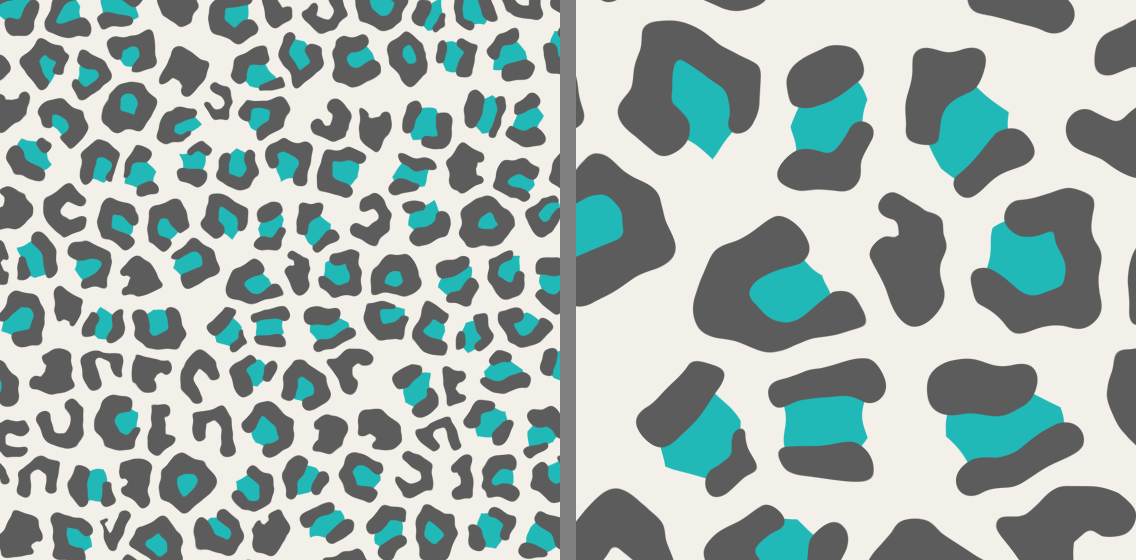
Left: the whole. Right: its middle third, enlarged.
A WebGL 1 fragment shader for this pattern:

```glsl
precision highp float;
// Leopard print: lumpy charcoal rosettes with teal cores, mixed with small solid and C-shaped spots.

#define CELLS 10.7        // spots across the canvas
#define JITTER 0.56       // scatter of the spot centres
#define GAP 0.10          // half the space between neighbouring spots
#define MAX_REACH 0.66    // longest spot radius
#define ROSETTES 0.66     // share of spots with a teal core
#define OPEN_SPOTS 0.76   // up to here: C-shaped, above: solid
#define BLEND 0.045       // softness of the joints between lobes
#define LOBES 7

uniform vec2 u_resolution;

const float TAU = 6.2831853;
const vec3 CREAM = vec3(0.95, 0.94, 0.91);
const vec3 CHARCOAL = vec3(0.36);
const vec3 TEAL = vec3(0.13, 0.72, 0.72);

float hash(vec2 p) {
  return fract(sin(dot(p, vec2(127.1, 311.7))) * 43758.5453);
}

float smoothMin(float a, float b, float k) {
  float h = max(k - abs(a - b), 0.0) / k;
  return min(a, b) - 0.25 * h * h * k;
}

float kindOf(vec2 id) {
  return hash(id + 41.3);
}

// Centre of a spot (xy) and its power-diagram weight (z); rosettes claim more room.
vec3 site(vec2 id) {
  vec2 scatter = vec2(hash(id + 3.1), hash(id + 17.7)) - 0.5;
  vec2 centre = id + 0.5 + JITTER * scatter;
  centre.x += 0.5 * mod(id.y, 2.0) - 0.25;
  float room = hash(id + 29.9);
  float weight = kindOf(id) < ROSETTES ? mix(0.09, 0.18, room) : 0.05 * room;
  return vec3(centre, weight);
}

void main() {
  vec2 p = gl_FragCoord.xy / min(u_resolution.x, u_resolution.y) * CELLS;
  float edge = 0.8 * CELLS / min(u_resolution.x, u_resolution.y);

  // Wobble the outlines
  p += 0.025 * sin(p.yx * vec2(7.3, 8.9) + 2.0 * sin(p * 1.7));
  p += 0.010 * sin(p.yx * vec2(19.0, 17.0) + 2.0 * sin(p * 3.1));

  // Find the spot that owns this point
  vec2 id = floor(p);
  vec2 base = id;
  vec3 own = vec3(0.0);
  float nearest = 1e3;
  for (int j = -2; j <= 2; j++) {
    for (int i = -2; i <= 2; i++) {
      vec2 cell = base + vec2(float(i), float(j));
      vec3 s = site(cell);
      float power = dot(p - s.xy, p - s.xy) - s.z;
      if (power < nearest) { nearest = power; own = s; id = cell; }
    }
  }
  vec2 q = p - own.xy;
  float kind = kindOf(id);
  bool rosette = kind < ROSETTES;
  bool solid = kind > OPEN_SPOTS;

  // Lobe directions, spread unevenly around the centre
  vec2 vertex[LOBES];
  float reach[LOBES];
  float turn = hash(id + 5.5) * TAU;
  for (int k = 0; k < LOBES; k++) {
    float n = float(k);
    float angle = turn + (n + 0.5 * (hash(id + n * 7.7) - 0.5)) * TAU / float(LOBES);
    vertex[k] = vec2(cos(angle), sin(angle));
    reach[k] = MAX_REACH;
  }

  // Free room along each direction, and distance to the border of the territory
  float border = 1.0;
  for (int j = -2; j <= 2; j++) {
    for (int i = -2; i <= 2; i++) {
      if (i == 0 && j == 0) continue;
      vec3 s = site(id + vec2(float(i), float(j)));
      vec2 d = s.xy - own.xy;
      float len = length(d);
      vec2 normal = d / len;
      float plane = max(0.5 * (len * len + own.z - s.z) / len, 0.16);
      border = smoothMin(border, plane - dot(q, normal), 0.08);
      for (int k = 0; k < LOBES; k++) {
        reach[k] = min(reach[k], plane / max(dot(vertex[k], normal), 0.05));
      }
    }
  }

  // Place the lobes; dropped ones (width 0) open the ring
  float width[LOBES];
  for (int k = 0; k < LOBES; k++) {
    float n = float(k);
    float chance = k == 0 ? (rosette ? 0.8 : 1.0) : (k == 3 && rosette ? 0.5 : 0.0);
    bool dropped = hash(id + n * 3.3 + 61.0) < chance;
    float outer = max(reach[k] - GAP, 0.07);
    float thick = outer * mix(0.23, 0.33, hash(id + n * 5.1 + 83.0));
    vertex[k] *= (outer - thick) * (dropped && solid ? 0.35 : 1.0);
    width[k] = dropped ? 0.0 : thick;
  }

  // Ring of joined lobes, and signed distance to the polygon through them
  float ring = 1.0;
  float core = 1.0;
  float side = 1.0;
  vec2 a = vertex[LOBES - 1];
  float wa = width[LOBES - 1];
  for (int k = 0; k < LOBES; k++) {
    vec2 b = vertex[k];
    float wb = width[k];
    vec2 e = b - a;
    vec2 r = q - a;
    float h = clamp(dot(r, e) / dot(e, e), 0.0, 1.0);
    float d = length(r - e * h);
    if (wa > 0.0 && wb > 0.0) ring = smoothMin(ring, d - mix(wa, wb, h), BLEND);
    core = min(core, d);
    bvec3 c = bvec3(q.y >= a.y, q.y < b.y, e.x * r.y > e.y * r.x);
    if (all(c) || !any(c)) side = -side;
    a = b;
    wa = wb;
  }
  core *= side;
  if (solid) ring = smoothMin(ring, core, BLEND);

  // Keep clear of the neighbours, then paint core and ring
  float limit = 0.75 * GAP - border;
  ring = -smoothMin(-ring, -limit, 0.06);
  core = max(core, limit);
  vec3 color = CREAM;
  if (rosette) color = mix(color, TEAL, smoothstep(edge, -edge, core));
  color = mix(color, CHARCOAL, smoothstep(edge, -edge, ring));
  gl_FragColor = vec4(color, 1.0);
}
```
